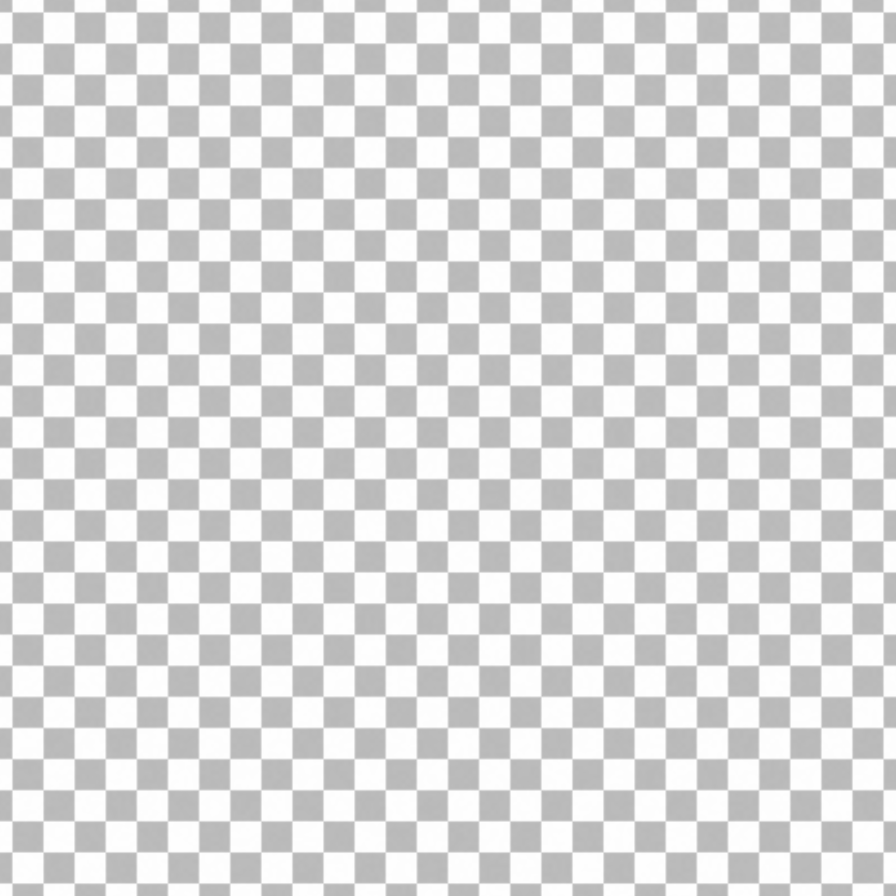
Write a Shadertoy shader that draws this pattern.

```glsl
// Sine-free hash, 0 to 1
float hash(vec2 p) {
    vec3 q = fract(vec3(p.xyx) * 0.1031);
    q += dot(q, q.yzx + 33.33);
    return fract((q.x + q.y) * q.z);
}

float valueNoise(vec2 p) {
    vec2 i = floor(p), f = fract(p);
    f = f * f * (3.0 - 2.0 * f);
    return mix(mix(hash(i), hash(i + vec2(1, 0)), f.x),
               mix(hash(i + vec2(0, 1)), hash(i + vec2(1, 1)), f.x), f.y);
}

// Signed distance to the nearest grid line: positive in even cells, negative in odd
vec2 gridDistance(vec2 p) {
    return 0.5 - abs(mod(p + 0.5, 2.0) - 1.0);
}

void mainImage(out vec4 fragColor, in vec2 fragCoord) {
    // 28.8 squares per side, with equal cut squares at opposite edges
    float pixel = 28.8 / iResolution.y;
    vec2 p = fragCoord * pixel + 0.6;

    // Checkerboard with slightly soft edges
    vec2 d = gridDistance(p);
    vec2 side = clamp(d / max(0.035, 0.5 * pixel), -1.0, 1.0);
    float white = 0.5 + 0.5 * side.x * side.y;

    // Faint grain, and a paler rim around each grey square
    float grain = valueNoise(p * 7.0) - 0.5;
    float rim = 1.0 - smoothstep(0.03, 0.08, min(abs(d.x), abs(d.y)));
    float grey = 0.73 + 0.02 * rim + 0.012 * grain;
    float paper = 0.994 + 0.006 * grain;

    fragColor = vec4(vec3(mix(grey, paper, white)), 1.0);
}
```
